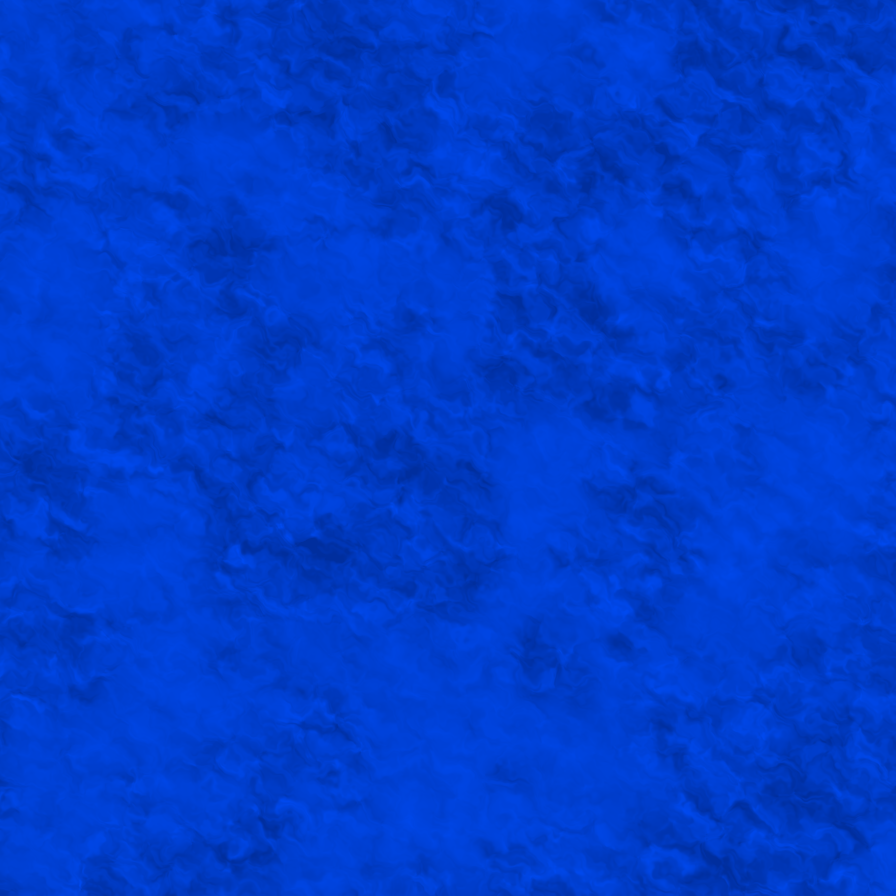
Give the GLSL for this texture, as a three.js fragment shader.

```glsl
// Mottled deep blue surface: soft bright clouds with fine, slanting dark flecks.
varying vec2 vUv;

const vec3 DARK_BLUE = vec3(0.0, 0.180, 0.62);
const vec3 LIGHT_BLUE = vec3(0.0, 0.287, 0.94);
const float MEAN_TONE = 0.53;
const float CLOUD_SCALE = 9.0;      // cloud cells across the canvas
const float CLOUD_CONTRAST = 0.68;
const float CLOUD_GAIN = 0.58;      // weight of each finer octave
const float FLECK_SCALE = 54.0;     // fleck cells across the canvas
const float FLECK_CONTRAST = 1.25;
const float FLECK_GAIN = 0.62;
const float FLECK_IN_LIGHT = 0.35;  // share of the flecks left in bright clouds
const vec2 FLECK_STRETCH = vec2(0.68, 1.15);
const float FLECK_ANGLE = -0.56;    // radians, falling to the right
const float WARP_SCALE = 42.0;
const float WARP_AMOUNT = 1.9;
const float OCTAVE_TURN = 0.9;
const float MAX_TONE = 0.98;

float hash(vec2 p) {
  return fract(sin(dot(p, vec2(127.1, 311.7))) * 43758.5453);
}

mat2 rotation(float angle) {
  float c = cos(angle);
  float s = sin(angle);
  return mat2(c, -s, s, c);
}

float valueNoise(vec2 p) {
  vec2 cell = floor(p);
  vec2 f = fract(p);
  vec2 blend = f * f * f * (f * (f * 6.0 - 15.0) + 10.0);
  float low = mix(hash(cell), hash(cell + vec2(1.0, 0.0)), blend.x);
  float high = mix(hash(cell + vec2(0.0, 1.0)), hash(cell + vec2(1.0)), blend.x);
  return mix(low, high, blend.y);
}

// Three octaves, each turned to hide the lattice; averages 0.5.
float fractalNoise(vec2 p, float gain) {
  mat2 turn = rotation(OCTAVE_TURN);
  float sum = 0.0;
  float weight = 1.0;
  float total = 0.0;
  for (int i = 0; i < 3; i++) {
    sum += weight * valueNoise(p);
    total += weight;
    weight *= gain;
    p = turn * p * 2.03 + vec2(17.3, 9.1);
  }
  return sum / total;
}

// Torn flecks, stretched along the slant and bent by a second noise.
float fleckNoise(vec2 p) {
  vec2 slanted = rotation(FLECK_ANGLE) * p * FLECK_STRETCH * FLECK_SCALE;
  vec2 warp = vec2(fractalNoise(p * WARP_SCALE + 31.7, 0.5),
                   fractalNoise(p * WARP_SCALE + 73.2, 0.5)) - 0.5;
  return fractalNoise(slanted + WARP_AMOUNT * warp + 50.0, FLECK_GAIN);
}

void main() {
  float cloud = fractalNoise(vUv * CLOUD_SCALE + 4.6, CLOUD_GAIN);
  float fleck = fleckNoise(vUv);

  // Bright clouds veil the flecks; dark ground shows them fully.
  float veil = smoothstep(0.45, 0.72, cloud);
  float fleckStrength = FLECK_CONTRAST * mix(1.0, FLECK_IN_LIGHT, veil);

  float tone = MEAN_TONE + CLOUD_CONTRAST * (cloud - 0.5)
             + fleckStrength * (fleck - 0.5);
  tone = clamp(tone, 0.0, MAX_TONE);
  gl_FragColor = vec4(mix(DARK_BLUE, LIGHT_BLUE, tone), 1.0);
}
```
